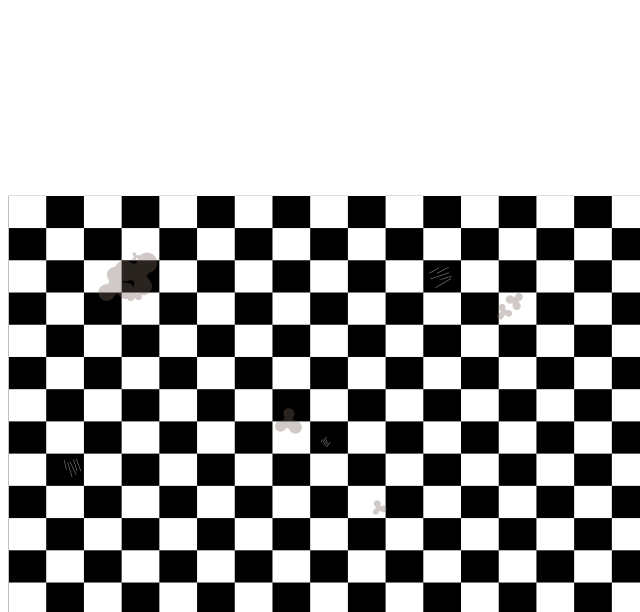
Write a WebGL 1 fragment shader that draws this pattern.

```glsl
precision highp float;

// Black and white checkerboard below a blank white band, with a few worn spots.
// The checks are a product of two square waves; stains are smooth unions of
// round lobes, and scratches are bundles of thin jittered line segments.

uniform vec2 u_resolution;

// Lengths are fractions of the canvas width, with y measured down from the top.
const vec2 BOARD_ORIGIN = vec2(0.0133, 0.3060);
const vec2 CELL = vec2(0.05892, 0.05035);
const vec3 WHITE = vec3(1.0);
const vec3 BLACK = vec3(0.0);
const vec3 STAIN_ON_WHITE = vec3(0.82, 0.79, 0.78);
const vec3 STAIN_ON_BLACK = vec3(0.16, 0.14, 0.12);
const vec3 SCRATCH_COLOR = vec3(0.46);
const float SCRATCH_HALF_WIDTH = 0.0005;
const float LOBE_TURN = 2.0943951;

float hash(float n) {
    return fract(sin(n * 12.9898) * 43758.547);
}

float smoothMin(float a, float b, float k) {
    float h = max(k - abs(a - b), 0.0) / k;
    return min(a, b) - 0.25 * k * h * h;
}

// Signed distance to the nearest edge of a square wave of period two.
vec2 squareWave(vec2 x) {
    return abs(mod(x - 0.5, 2.0) - 1.0) - 0.5;
}

// Coverage of a shape given its signed distance and the pixel size.
float fill(float d, float pixel) {
    return clamp(0.5 - d / pixel, 0.0, 1.0);
}

// Three lobes around a core.
float stain(vec2 p, vec2 center, float reach, float angle) {
    p -= center;
    float d = length(p) - 0.6 * reach;
    for (int i = 0; i < 3; i++) {
        float k = float(i);
        float a = angle + k * LOBE_TURN;
        float radius = reach * mix(0.6, 0.78, hash(k + angle * 7.0));
        float lobe = length(p - reach * vec2(cos(a), sin(a))) - radius;
        d = smoothMin(d, lobe, 0.35 * reach);
    }
    return d;
}

// Roughly parallel strokes with uneven length, offset and tilt.
float scratches(vec2 p, vec2 center, float angle, float len, float spacing) {
    p -= center;
    float d = 1.0;
    for (int i = 0; i < 5; i++) {
        float k = float(i);
        float a = angle + 0.3 * (hash(k + angle) - 0.5);
        vec2 along = vec2(cos(a), sin(a));
        vec2 q = vec2(dot(p, along), dot(p, vec2(-along.y, along.x)));
        q.y -= (k - 2.0) * spacing;
        q.x -= len * 0.5 * (hash(k * 3.1 + angle) - 0.5);
        float halfLen = len * mix(0.2, 0.5, hash(k * 5.7 + angle));
        q.x -= clamp(q.x, -halfLen, halfLen);
        d = min(d, length(q));
    }
    return d - SCRATCH_HALF_WIDTH;
}

float allStains(vec2 p) {
    // Large spill at the upper left
    float d = stain(p, vec2(0.181, 0.447), 0.0175, -1.66);
    d = min(d, stain(p, vec2(0.216, 0.427), 0.0215, -0.87));
    d = min(d, stain(p, vec2(0.210, 0.461), 0.0070, 0.40));
    d = min(d, stain(p, vec2(0.212, 0.401), 0.0045, 0.00));
    // Smaller spots
    d = min(d, stain(p, vec2(0.4505, 0.660), 0.0135, -1.50));
    d = min(d, stain(p, vec2(0.805, 0.470), 0.0085, -0.80));
    d = min(d, stain(p, vec2(0.787, 0.488), 0.0080, 2.30));
    return min(d, stain(p, vec2(0.592, 0.794), 0.0075, -1.92));
}

float allScratches(vec2 p) {
    float d = scratches(p, vec2(0.690, 0.430), -0.40, 0.034, 0.006);
    d = min(d, scratches(p, vec2(0.113, 0.729), 1.20, 0.026, 0.005));
    return min(d, scratches(p, vec2(0.509, 0.690), -0.90, 0.009, 0.003));
}

void main() {
    float pixel = 1.0 / u_resolution.x;
    vec2 p = vec2(gl_FragCoord.x, u_resolution.y - gl_FragCoord.y) * pixel;

    // Checks, limited to the board area
    vec2 board = p - BOARD_ORIGIN;
    vec2 wave = clamp(2.0 * squareWave(board / CELL) * CELL / pixel, -1.0, 1.0);
    vec2 inside = clamp(board / pixel + 0.5, 0.0, 1.0);
    float ink = (0.5 - 0.5 * wave.x * wave.y) * inside.x * inside.y;
    vec3 color = mix(WHITE, BLACK, ink);

    // Stains tint both colours; scratches show on black only
    vec3 stained = mix(STAIN_ON_WHITE, STAIN_ON_BLACK, ink);
    color = mix(color, stained, fill(allStains(p), pixel));
    color = mix(color, SCRATCH_COLOR, fill(allScratches(p), pixel) * ink);

    gl_FragColor = vec4(color, 1.0);
}
```
